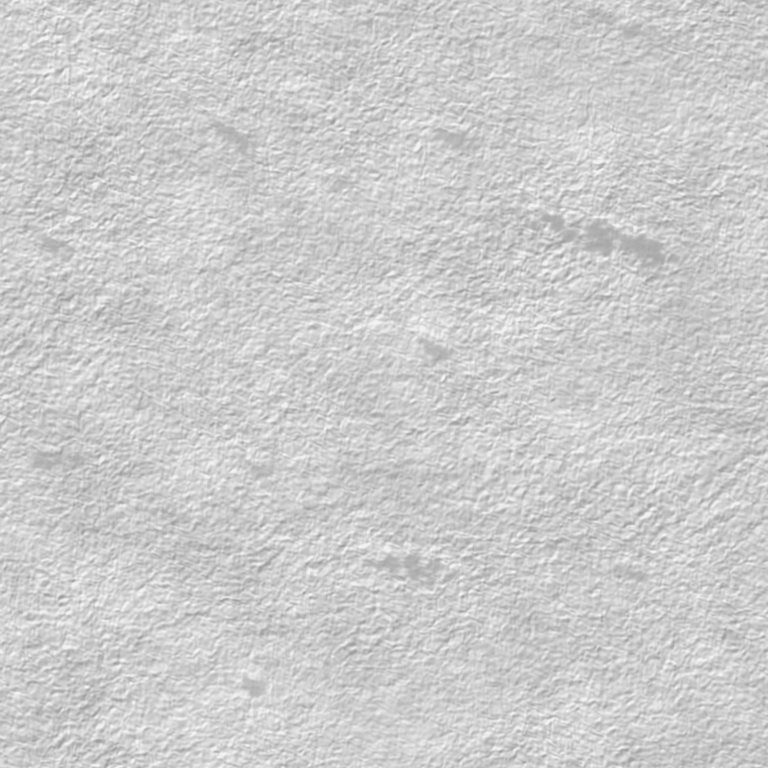
Give the GLSL for this texture, as a Shadertoy shader.

```glsl
// Pale grey rough plaster: fine side-lit grain, faint diagonal scratches and a few dark pits.

vec2 randomGradient(vec2 cell) {
    vec3 q = fract(cell.xyx * vec3(0.1031, 0.1030, 0.0973));
    q += dot(q, q.yzx + 33.33);
    return 2.0 * fract((q.xx + q.yz) * q.zy) - 1.0;
}

float gradientNoise(vec2 p) {
    vec2 cell = floor(p), f = p - cell;
    vec2 u = f * f * f * (f * (f * 6.0 - 15.0) + 10.0);
    float a = dot(randomGradient(cell), f);
    float b = dot(randomGradient(cell + vec2(1, 0)), f - vec2(1, 0));
    float c = dot(randomGradient(cell + vec2(0, 1)), f - vec2(0, 1));
    float d = dot(randomGradient(cell + vec2(1, 1)), f - vec2(1, 1));
    return mix(mix(a, b, u.x), mix(c, d, u.x), u.y);
}

// Height of the plaster: three grain sizes plus patches of diagonal scratches
float surfaceHeight(vec2 p) {
    float scratchPatch = smoothstep(0.05, 0.4, gradientNoise(p * 4.0 + 61.0));
    p += 0.012 * vec2(gradientNoise(p * 8.0), gradientNoise(p * 8.0 + 40.0));
    p += 0.004 * vec2(gradientNoise(p * 60.0 + 9.0), gradientNoise(p * 60.0 + 70.0));
    float height = 0.9 * gradientNoise(p * vec2(42, 54) + 5.0);
    height += 1.1 * gradientNoise(p * vec2(98, 116) + 17.0);
    height += 0.75 * gradientNoise(p * vec2(172, 192) + 31.0);
    vec2 alongScratch = vec2(dot(p, vec2(0.77, 0.64)), dot(p, vec2(-0.64, 0.77)));
    return height + 1.1 * scratchPatch * gradientNoise(alongScratch * vec2(36, 96));
}

// Ragged, elongated pits that shrink from the first to the last
float pitDepth(vec2 p) {
    float ragged = gradientNoise(p * vec2(24, 36)) + 0.9 * gradientNoise(p * vec2(64, 85));
    float depth = 0.0;
    for (int i = 0; i < 12; i++) {
        float n = float(i);
        vec2 q = p - fract(vec2(0.79, 0.69) + n * vec2(0.7549, 0.5698));
        float size = 0.018 + 0.075 / (1.0 + n);
        float tilt = -0.33 + 0.2 * sin(n * 2.4);
        q.y -= tilt * q.x;
        float edge = length(q / vec2(size, 0.007 + 0.16 * size)) + 1.7 * ragged;
        depth = max(depth, (1.0 - smoothstep(0.1, 1.25, edge)) * (0.7 + 0.3 / (1.0 + n)));
    }
    return depth;
}

void mainImage(out vec4 fragColor, in vec2 fragCoord) {
    vec2 p = fragCoord / iResolution.y;

    // Light from the upper left: compare the height with a point nearer the light
    float relief = surfaceHeight(p) - surfaceHeight(p + vec2(-0.0016, 0.0028));
    float roughness = 1.0 + 0.5 * gradientNoise(p * 5.0 + 23.0);

    // Mottled grain that breaks the lit ridges into short flecks
    float mottle = gradientNoise(p * vec2(70, 92) + 44.0) + 0.7 * gradientNoise(p * vec2(135, 160) + 3.0);

    // Broad, slightly horizontal stains
    float stain = gradientNoise(p * vec2(5, 8) + 90.0) + 0.9 * gradientNoise(p * vec2(14, 25) + 12.0);
    stain += 0.8 * gradientNoise(p * vec2(30, 48) + 55.0);
    float grey = 0.802 + roughness * (0.18 * relief + 0.05 * mottle) + 0.065 * stain;

    // Dark pits with a lit rim above them
    float pit = pitDepth(p);
    float rim = max(pitDepth(p - vec2(-0.008, 0.02)) - pit, 0.0);
    grey = mix(grey + 0.06 * rim, 0.65, 0.8 * pit);

    fragColor = vec4(vec3(clamp(grey, 0.63, 0.95)), 1.0);
}
```
